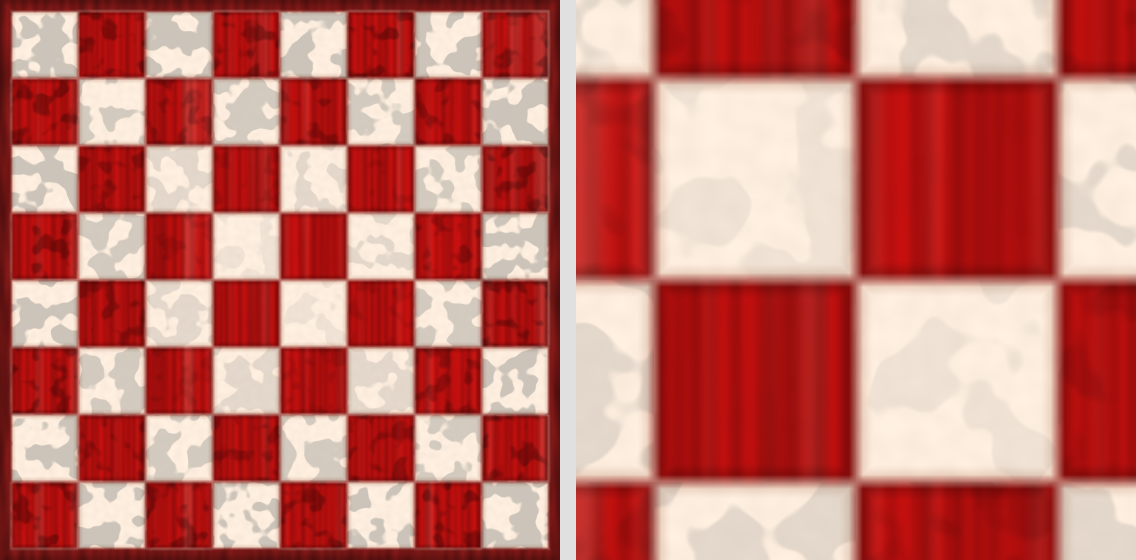
Left: the whole. Right: its middle third, enlarged.
Reproduce this pattern procedurally as a three.js fragment shader.

```glsl
// Worn red and cream checkerboard, eight by eight, in a thin dark red frame.
varying vec2 vUv;

float hash(vec2 p) {
  return fract(sin(dot(p, vec2(127.1, 311.7))) * 4375.85);
}

vec2 gradientAt(vec2 cell) {
  float angle = 6.2832 * hash(cell);
  return vec2(cos(angle), sin(angle));
}

// Gradient noise, roughly -0.7 to 0.7
float gradientNoise(vec2 p) {
  vec2 i = floor(p), f = fract(p);
  vec2 u = f * f * f * (f * (f * 6.0 - 15.0) + 10.0);
  vec2 e = vec2(0.0, 1.0);
  float low = mix(dot(gradientAt(i), f),
                  dot(gradientAt(i + e.yx), f - e.yx), u.x);
  float high = mix(dot(gradientAt(i + e.xy), f - e.xy),
                   dot(gradientAt(i + e.yy), f - e.yy), u.x);
  return mix(low, high, u.y);
}

// Cream square with grey stains, faint at the centre of the board
vec3 creamSquare(vec2 p, vec2 cell, float wear) {
  vec2 q = p * 2.7 + cell * 13.7;
  float stain = gradientNoise(q) + 0.4 * gradientNoise(q * 2.3 + 40.0);
  float level = 0.14 - 0.24 * hash(cell + 5.0);
  float cover = smoothstep(level - 0.05, level + 0.07, stain);
  vec3 cream = vec3(0.99, 0.93, 0.87) + 0.025 * gradientNoise(p * 9.0);
  return mix(cream, vec3(0.79, 0.76, 0.72), cover * mix(0.22, 0.95, wear));
}

// Red square with vertical grain, and dark smudges near the frame
vec3 redSquare(vec2 p, float wear) {
  float broad = gradientNoise(vec2(p.x * 3.6 + 7.0, p.y * 0.04));
  float fine = gradientNoise(vec2(p.x * 13.0, p.y * 0.12 + 20.0));
  float smudge = gradientNoise(p * 3.2 + 60.0) + 0.5 * gradientNoise(p * 7.0);
  vec3 red = vec3(0.68, 0.055, 0.05);
  red = mix(red, vec3(0.76, 0.23, 0.21), smoothstep(0.05, 0.45, broad) * 0.75);
  red *= 1.0 + 0.28 * fine;
  return red * (1.0 - 0.28 * wear * smoothstep(0.05, 0.4, smudge));
}

void main() {
  vec2 p = (vUv - 0.0195) / 0.961 * 8.0;
  vec2 cell = clamp(floor(p), 0.0, 7.0);
  vec2 fromCentre = abs(cell - 3.5);
  float wear = smoothstep(0.0, 3.5, max(fromCentre.x, fromCentre.y));

  // Alternating squares with soft seams
  vec2 side = clamp(sin(3.14159 * p) / 0.11, -1.0, 1.0);
  float light = 0.5 - 0.5 * side.x * side.y;
  vec2 toSeam = 0.5 - abs(fract(p) - 0.5);
  float seam = min(toSeam.x, toSeam.y);
  vec3 red = redSquare(p, wear) * mix(0.8, 1.0, smoothstep(0.02, 0.1, seam));
  vec3 cream = creamSquare(p, cell, wear);
  cream *= mix(vec3(0.93, 0.88, 0.86), vec3(1.0), smoothstep(0.02, 0.09, seam));
  vec3 colour = mix(red, cream, light);

  // Dark frame, grained like the red squares
  vec2 inset = 4.0 - abs(p - 4.0);
  float edge = min(inset.x, inset.y);
  vec3 frame = vec3(0.42, 0.08, 0.075);
  frame *= 1.0 + 0.35 * gradientNoise(vec2(p.x * 9.0, p.y * 1.5));
  frame *= mix(0.85, 1.08, smoothstep(-0.16, -0.03, edge));
  colour = mix(frame, colour, smoothstep(-0.035, 0.035, edge));

  gl_FragColor = vec4(colour, 1.0);
}
```
